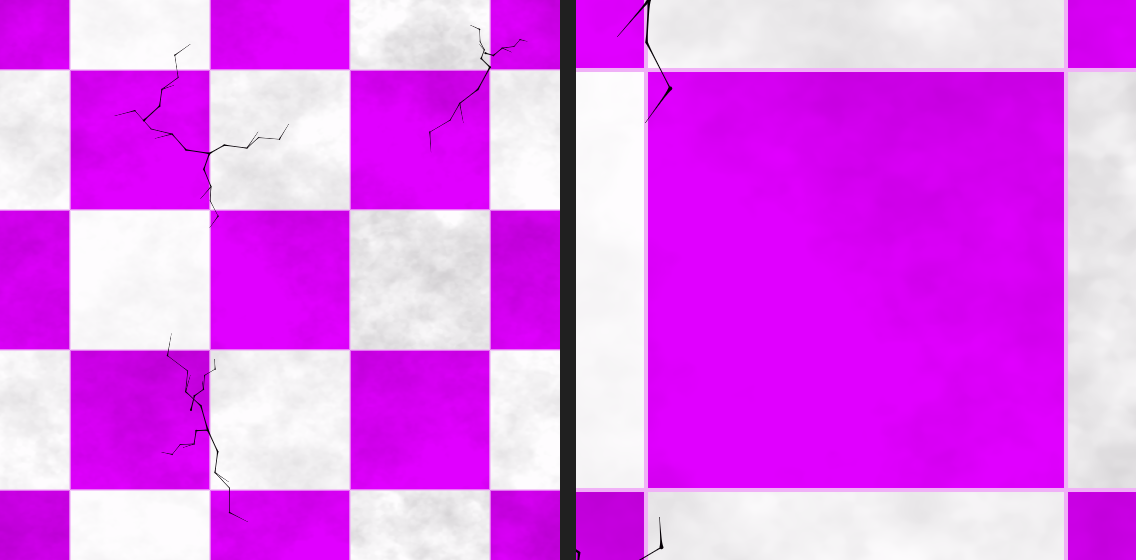
Left, the full canvas; right, a detail of the centre.
This pattern is drawn by a WebGL 2 fragment shader. Its source:

```glsl
#version 300 es
precision highp float;

uniform vec2 u_resolution;
out vec4 fragColor;

vec2 hash2(vec2 c) {
    vec3 q = fract(c.xyx * vec3(0.1031, 0.1030, 0.0973));
    q += dot(q, q.yzx + 33.33);
    return fract((q.xx + q.yz) * q.zy);
}

// Soft cellular noise, wrapping after "count" cells
float cellNoise(vec2 uv, vec2 count) {
    vec2 p = uv * count;
    vec2 base = floor(p);
    float total = 0.0, weights = 0.0;
    for (int y = -1; y <= 1; y++) {
        for (int x = -1; x <= 1; x++) {
            vec2 cell = base + vec2(x, y);
            vec2 seed = hash2(mod(cell, count) + count);
            vec2 d = p - cell - seed;
            float w = exp(-5.0 * dot(d, d));
            total += w * fract(7.0 * seed.x + 13.0 * seed.y);
            weights += w;
        }
    }
    return total / weights;
}

float mottle(vec2 uv) {
    vec2 count = vec2(8.0, 10.0);
    float sum = 0.0, amplitude = 1.0, norm = 0.0;
    for (int i = 0; i < 5; i++) {
        sum += amplitude * cellNoise(uv, count);
        norm += amplitude;
        amplitude *= 0.7;
        count *= 2.0;
    }
    return sum / norm;
}

vec2 direction(float angle) {
    return vec2(cos(angle), sin(angle));
}

// Signed depth inside a tapering segment that swells at its ends
float sliver(vec2 p, vec2 a, vec2 b, float widthA, float widthB) {
    vec2 d = p - a, e = b - a;
    d -= round(d);
    float h = clamp(dot(d, e) / dot(e, e), 0.0, 1.0);
    float width = mix(widthA, widthB, h) * mix(0.5, 1.0, pow(abs(2.0 * h - 1.0), 4.0));
    return width - length(d - e * h);
}

// Each arm: start x, start y, heading, length
float cracks(vec2 p) {
    vec4 arms[11] = vec4[11](
        vec4(0.374, 0.726, 2.68, 0.132), vec4(0.257, 0.785, 1.22, 0.132),
        vec4(0.374, 0.726, 0.28, 0.125), vec4(0.374, 0.726, -1.43, 0.112),
        vec4(0.875, 0.880, 1.86, 0.070), vec4(0.867, 0.905, 0.38, 0.063),
        vec4(0.875, 0.880, -2.30, 0.136), vec4(0.371, 0.232, 2.13, 0.135),
        vec4(0.341, 0.268, 0.82, 0.082), vec4(0.371, 0.232, -2.41, 0.078),
        vec4(0.371, 0.232, -1.42, 0.145));
    float depth = -1.0;
    for (int i = 0; i < 11; i++) {
        vec4 arm = arms[i];
        vec2 at = arm.xy;
        float side = i % 2 == 0 ? 1.0 : -1.0;
        for (int s = 0; s < 4; s++) {
            // Zigzag walk along the heading
            float t = float(s) / 4.0;
            vec2 r = hash2(vec2(i, s) + 3.0);
            float angle = arm.z + side * (0.15 + 0.55 * r.x);
            vec2 next = at + arm.w * (0.22 + 0.12 * r.y) * direction(angle);
            depth = max(depth, sliver(p, at, next, mix(0.0019, 0.0004, t), mix(0.0015, 0.0001, t)));
            // Twig at every second joint
            if (s % 2 == 1) {
                vec2 tip = next + arm.w * (0.16 + 0.14 * r.y) * direction(angle - side * 1.1);
                depth = max(depth, sliver(p, next, tip, 0.0012, 0.0001));
            }
            at = next;
            side = -side;
        }
    }
    return depth;
}

void main() {
    vec2 uv = gl_FragCoord.xy / u_resolution;
    float pixel = 1.0 / min(u_resolution.x, u_resolution.y);

    // Four by four checks, shifted by half a check
    vec2 grid = uv * 4.0 + 0.5;
    vec2 cell = mod(floor(grid), 4.0);
    vec2 local = fract(grid) - 0.5;
    bool isMagenta = mod(cell.x + cell.y, 2.0) < 0.5;

    // Wear differs from check to check
    float grain = mottle(uv) - 0.5;
    float phase = cell.x * 1.5708;
    float whiteWear = 0.5 - 0.4 * sin(phase) + 0.12 * (hash2(cell).x - 0.5);
    float magentaWear = 0.55 + 0.35 * cos(phase);
    float whiteStain = clamp(0.45 * whiteWear + grain * 2.0 * (0.2 + whiteWear), 0.0, 1.0);
    float magentaStain = clamp(0.5 * magentaWear + grain * 1.3 + 0.3 * local.y, 0.0, 1.0);

    vec3 white = mix(vec3(0.995, 0.99, 0.995), vec3(0.83, 0.82, 0.83), whiteStain);
    vec3 magenta = mix(vec3(0.88, 0.0, 1.0), vec3(0.71, 0.0, 0.80), magentaStain);
    vec3 color = isMagenta ? magenta : white;

    // Pale joints between checks
    float edge = (0.5 - max(abs(local.x), abs(local.y))) / 4.0;
    color = mix(color, vec3(0.94, 0.69, 0.97), clamp(0.5 + (0.0012 - edge) / pixel, 0.0, 1.0));

    color = mix(color, vec3(0.02, 0.0, 0.02), clamp(0.5 + cracks(uv) / pixel, 0.0, 1.0));
    fragColor = vec4(color, 1.0);
}
```
